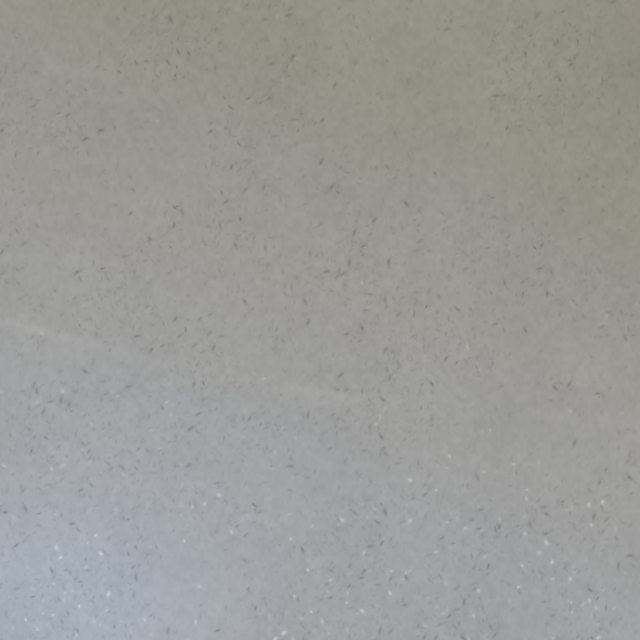
This texture is drawn by a WebGL 2 fragment shader. Its source:

```glsl
#version 300 es
precision highp float;
// Smooth grey stone surface with fine flecks, a faint pale vein and cool light at the lower left.

#define WARM_GREY vec3(0.583, 0.573, 0.530)
#define MID_GREY vec3(0.610, 0.607, 0.588)
#define COOL_GREY vec3(0.630, 0.633, 0.640)
#define BLUE_LIGHT vec3(0.655, 0.695, 0.740)
#define COARSE_CELLS 58.0
#define FINE_CELLS 120.0
#define DARK_STRENGTH 0.19
#define PALE_STRENGTH 0.14
#define GRAIN_STRENGTH 0.022
#define MOTTLE_STRENGTH 0.028
#define VEIN_STRENGTH 0.020

uniform vec2 u_resolution;
out vec4 fragColor;

vec3 hash3(vec2 p) {
    vec3 q = fract(p.xyx * vec3(0.1031, 0.1030, 0.0973));
    q += dot(q, q.yxz + 33.33);
    return fract((q.xxy + q.yzz) * q.zyx);
}

float valueNoise(vec2 p) {
    vec2 cell = floor(p);
    vec2 f = fract(p);
    f = f * f * (3.0 - 2.0 * f);
    float low = mix(hash3(cell).x, hash3(cell + vec2(1, 0)).x, f.x);
    float high = mix(hash3(cell + vec2(0, 1)).x, hash3(cell + vec2(1, 1)).x, f.x);
    return mix(low, high, f.y);
}

float fbm(vec2 p) {
    float sum = 0.0;
    float weight = 0.5;
    for (int i = 0; i < 4; i++) {
        sum += weight * valueNoise(p);
        p = mat2(1.6, 1.2, -1.2, 1.6) * p + 17.3;
        weight *= 0.5;
    }
    return sum / 0.9375;
}

// Soft elongated flecks, one possible per cell; size is (length, width) in cells.
float flecks(vec2 p, float density, vec2 size, float seed) {
    vec2 home = floor(p);
    float cover = 0.0;
    for (int j = -1; j <= 1; j++) {
        for (int i = -1; i <= 1; i++) {
            vec2 cell = home + vec2(i, j);
            vec3 place = hash3(cell + seed);
            vec3 form = hash3(cell + seed + 71.7);
            float angle = 1.3 + (form.x - 0.5) * 2.6;
            vec2 dir = vec2(cos(angle), sin(angle));
            vec2 d = p - cell - place.xy;
            vec2 local = vec2(dot(d, dir), dot(d, vec2(-dir.y, dir.x)));
            local.y += 0.6 * (form.y - 0.5) * local.x * local.x;
            local /= size * mix(0.65, 1.25, form.y);
            float shown = smoothstep(0.0, 0.06, density - place.z);
            float strength = mix(0.25, 1.0, form.z * form.z);
            cover = max(cover, shown * strength * exp(-dot(local, local)));
        }
    }
    return cover;
}

// Broad change from warm upper right to cool lower left.
vec3 surfaceLight(vec2 uv) {
    float t = 0.75 * (1.0 - uv.y) + 0.25 * (1.0 - uv.x);
    t += 0.10 * (fbm(uv * 3.0 + 4.0) - 0.5);
    vec3 color = mix(WARM_GREY, MID_GREY, smoothstep(0.15, 0.52, t));
    color = mix(color, COOL_GREY, smoothstep(0.42, 0.76, t));
    vec2 glow = (uv - vec2(0.10, 0.06)) / vec2(0.30, 0.21);
    color = mix(color, BLUE_LIGHT, 0.9 * exp(-dot(glow, glow)));
    float corner = smoothstep(0.65, 1.1, uv.x) * smoothstep(0.3, 1.0, uv.y);
    return color - corner * vec3(0.020, 0.022, 0.030);
}

void main() {
    vec2 uv = gl_FragCoord.xy / u_resolution;
    vec3 color = surfaceLight(uv);

    // Cloudy mottling and fine blurred grain
    float grain = valueNoise(uv * vec2(190.0, 150.0)) + valueNoise(uv * 95.0 + 31.0) - 1.0;
    color += MOTTLE_STRENGTH * (fbm(uv * 9.0) - 0.5);
    color += GRAIN_STRENGTH * grain;

    // Pale vein bending across the middle
    float bend = 1.0 - uv.x;
    float veinY = 0.345 + 0.155 * bend * bend + 0.012 * (fbm(uv * 7.0 + 9.0) - 0.5);
    float offset = (uv.y - veinY) / 0.011;
    color += VEIN_STRENGTH * exp(-offset * offset) * smoothstep(0.2, 0.7, fbm(uv * 8.0 + 50.0));

    // Clustered dark flecks, coarse and fine
    float cluster = smoothstep(0.30, 0.72, fbm(uv * 11.0 + 23.0));
    float coarse = flecks(uv * COARSE_CELLS, 0.06 + 0.42 * cluster, vec2(0.30, 0.13), 5.0);
    float fine = flecks(uv * FINE_CELLS, 0.12 + 0.45 * cluster, vec2(0.46, 0.24), 43.0);
    color *= 1.0 - DARK_STRENGTH * max(coarse, 0.45 * fine);

    // Pale flecks, more frequent and brighter toward the bottom
    float low = 1.0 - smoothstep(0.05, 0.65, uv.y);
    float pale = flecks(uv * 72.0 + 13.0, 0.05 + 0.20 * low * cluster, vec2(0.27, 0.18), 97.0);
    color += PALE_STRENGTH * pale * mix(0.35, 1.0, low);

    fragColor = vec4(color, 1.0);
}
```
